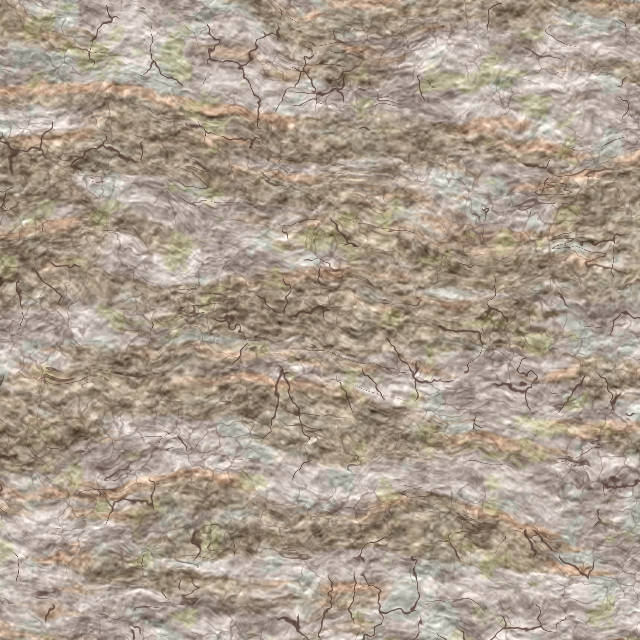
Give the GLSL for this texture, as a WebGL 2 fragment shader.

```glsl
#version 300 es
precision highp float;
// Weathered tree bark with its grain running across the canvas.
// Stretched noise splits pale plates from olive furrows with tan upper lips;
// cellular borders give the cracks, and a sloped height field the rough relief.

uniform vec2 u_resolution;
out vec4 outColor;

const vec3 PLATE_DARK = vec3(0.625, 0.57, 0.54);
const vec3 PLATE_LIGHT = vec3(0.84, 0.795, 0.77);
const vec3 FURROW_DARK = vec3(0.50, 0.44, 0.37);
const vec3 FURROW_LIGHT = vec3(0.70, 0.635, 0.54);
const vec3 TAN_WOOD = vec3(0.80, 0.66, 0.56);
const vec3 LICHEN = vec3(0.72, 0.755, 0.71);
const vec3 MOSS = vec3(0.69, 0.69, 0.49);
const vec3 CRACK = vec3(0.31, 0.215, 0.185);

const vec2 FURROW_SCALE = vec2(4.0, 20.0);
const vec2 RELIEF_SCALE = vec2(32.0, 50.0);
const vec2 CRACK_SCALE = vec2(13.0, 9.0);
const vec2 FINE_CRACK_SCALE = vec2(30.0, 36.0);
const float GRAIN_TILT = 0.08;
const float LIP_HEIGHT = 0.018;
const float RELIEF_STRENGTH = 0.95;
const float SPECKLE_STRENGTH = 0.30;

vec2 hash2(vec2 p) {
  vec3 h = fract(p.xyx * vec3(0.1031, 0.1030, 0.0973));
  h += dot(h, h.yzx + 33.33);
  return fract((h.xx + h.yz) * h.zy);
}

float noise(vec2 p) {
  vec2 i = floor(p), f = fract(p);
  f = f * f * (3.0 - 2.0 * f);
  float low = mix(hash2(i).x, hash2(i + vec2(1, 0)).x, f.x);
  float high = mix(hash2(i + vec2(0, 1)).x, hash2(i + vec2(1, 1)).x, f.x);
  return mix(low, high, f.y);
}

float fbm(vec2 p, int octaves) {
  float sum = 0.0, amp = 0.5, total = 0.0;
  for (int i = 0; i < octaves; i++) {
    sum += amp * noise(p);
    total += amp;
    amp *= 0.55;
    p = p * 2.03 + vec2(17.3, 9.1);
  }
  return sum / total;
}

// Gap between the two nearest cell points: zero on a cell border.
float cellBorder(vec2 p) {
  vec2 i = floor(p), f = fract(p);
  float first = 8.0, second = 8.0;
  for (int y = -1; y <= 1; y++)
    for (int x = -1; x <= 1; x++) {
      vec2 cell = vec2(x, y);
      float d = length(cell + hash2(i + cell) - f);
      second = min(second, max(first, d));
      first = min(first, d);
    }
  return second - first;
}

// Bends the grain into slow waves with ragged small offsets.
vec2 bendGrain(vec2 p) {
  float wave = 0.012 * sin(7.0 * p.x + 5.0 * p.y) + 0.006 * sin(15.0 * p.x - 9.0 * p.y + 2.0);
  vec2 rag = vec2(fbm(p * 15.0 + 40.0, 4), fbm(p * 13.0 + 70.0, 4)) - 0.5;
  return p + vec2(0.0, GRAIN_TILT * p.x + wave) + rag * vec2(0.05, 0.034);
}

float furrowMask(vec2 q) {
  return smoothstep(0.46, 0.60, fbm(q * FURROW_SCALE + 3.0, 4));
}

float relief(vec2 q) {
  return fbm(q * RELIEF_SCALE, 4);
}

void main() {
  vec2 p = gl_FragCoord.xy / min(u_resolution.x, u_resolution.y);
  vec2 q = bendGrain(p);
  float grain = fbm(q * vec2(55.0, 110.0), 2);
  float patches = fbm(q * vec2(15.0, 32.0) + 21.0, 4);

  // Plates and furrows
  float furrow = furrowMask(q);
  vec3 plate = mix(PLATE_DARK, PLATE_LIGHT, smoothstep(0.25, 0.75, patches));
  vec3 hollow = mix(FURROW_DARK, FURROW_LIGHT, smoothstep(0.25, 0.75, 0.5 * (grain + patches)));
  vec3 color = mix(plate, hollow, 0.88 * furrow);

  // Tan wood along the upper lip of some furrows
  float lip = furrow * (1.0 - furrowMask(q + vec2(0.0, LIP_HEIGHT)));
  lip *= smoothstep(0.38, 0.58, fbm(q * vec2(5.0, 10.0) + 55.0, 3));
  color = mix(color, TAN_WOOD * (0.78 + 0.42 * grain), 0.85 * lip);

  // Lichen on plates, moss in a few small spots
  float lichen = smoothstep(0.58, 0.68, fbm(p * vec2(19.0, 24.0) + 90.0, 4));
  color = mix(color, LICHEN, 0.6 * lichen * (1.0 - 0.7 * furrow));
  float moss = smoothstep(0.62, 0.76, fbm(p * vec2(18.0, 24.0) + 130.0, 4));
  color = mix(color, MOSS, 0.5 * moss);

  // Rough relief lit from above, with crumbly speckle
  float slope = relief(q) - relief(q + vec2(-0.0015, 0.004));
  color += RELIEF_STRENGTH * slope;
  float speckle = 0.55 * noise(p * vec2(110.0, 135.0)) + 0.45 * noise(p * vec2(215.0, 240.0) + 5.0);
  color += SPECKLE_STRENGTH * (speckle - 0.5) * (0.75 + 0.35 * furrow);

  // Fine splits, short cross cracks and thin seams along the grain
  vec2 jag = q + 0.026 * (vec2(fbm(p * 42.0, 3), fbm(p * 42.0 + 11.0, 3)) - 0.5);
  float fine = 1.0 - smoothstep(0.02, 0.12, cellBorder(jag * FINE_CRACK_SCALE));
  fine *= smoothstep(0.42, 0.65, noise(p * 19.0 + 7.0));
  float breakup = smoothstep(0.52, 0.72, fbm(p * vec2(11.0, 13.0) + 31.0, 3));
  float cross = 1.0 - smoothstep(0.004, 0.018 + 0.035 * breakup, cellBorder(jag * CRACK_SCALE));
  cross *= smoothstep(0.05, 0.45, breakup);
  float seam = 1.0 - smoothstep(0.002, 0.013, abs(fbm(q * vec2(5.0, 22.0) + 63.0, 4) - 0.5));
  seam *= smoothstep(0.50, 0.68, fbm(q * vec2(13.0, 19.0) + 47.0, 3));
  color = mix(color, CRACK, 0.30 * fine);
  color = mix(color, CRACK, max(0.80 * cross, 0.60 * seam));

  outColor = vec4(clamp(color, 0.0, 1.0), 1.0);
}
```
